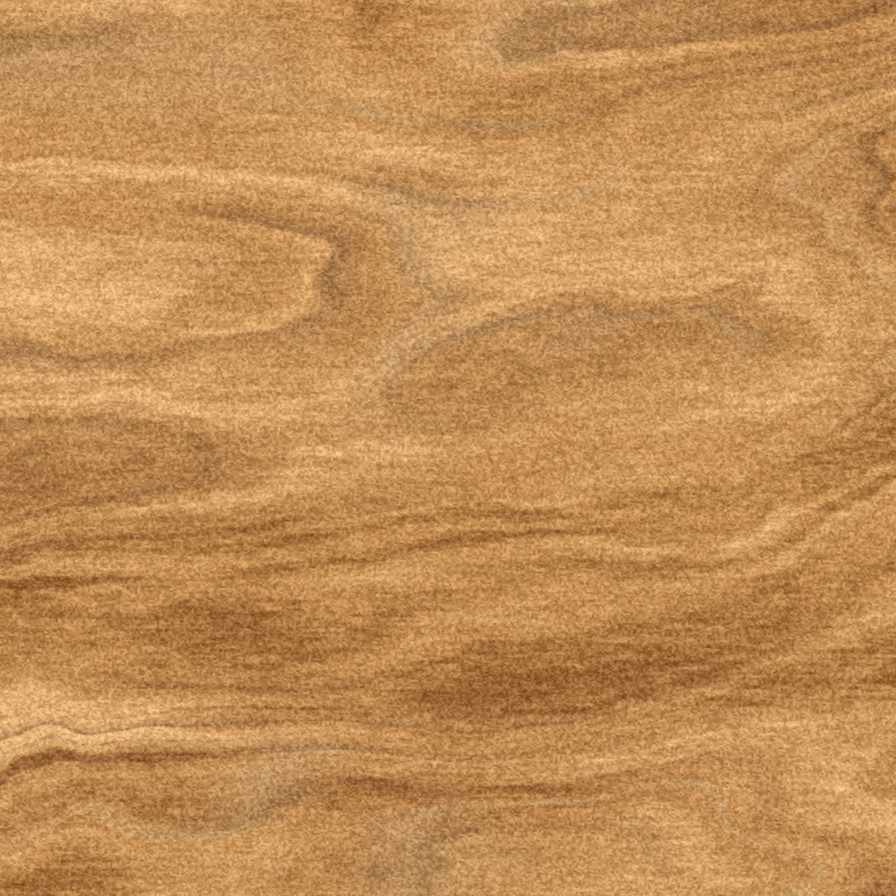
A three.js fragment shader for this texture:

```glsl
// Polished wood: growth rings are level sets of a folded height field,
// stretched along the grain, with soft-sided dark veins, pale greyish bands,
// fine horizontal fibres and a sandy speckle on top.
varying vec2 vUv;

const vec3 DARK_WOOD  = vec3(0.59, 0.375, 0.19);
const vec3 MID_WOOD   = vec3(0.78, 0.565, 0.335);
const vec3 LIGHT_WOOD = vec3(0.91, 0.71, 0.475);
const vec3 PALE_BAND  = vec3(0.79, 0.62, 0.42);
const vec3 VEIN_BROWN = vec3(0.53, 0.37, 0.22);

float hash(vec2 cell) {
  vec3 k = fract(vec3(cell.xyx) * 0.1031);
  k += dot(k, k.yzx + 33.33);
  return fract((k.x + k.y) * k.z);
}

// Smooth value noise, 0 to 1
float noise(vec2 p) {
  vec2 cell = floor(p);
  vec2 f = fract(p);
  vec2 w = f * f * f * (f * (f * 6.0 - 15.0) + 10.0);
  float low = mix(hash(cell), hash(cell + vec2(1.0, 0.0)), w.x);
  float high = mix(hash(cell + vec2(0.0, 1.0)), hash(cell + vec2(1.0, 1.0)), w.x);
  return mix(low, high, w.y);
}

// Noise centred on zero, with its own frequency and offset
float ripple(vec2 p, vec2 frequency, float seed) {
  return noise(p * frequency + seed) - 0.5;
}

// Turns the domain so that noise cells do not line up into a weave
vec2 rotate(vec2 p, float angle) {
  float c = cos(angle);
  float s = sin(angle);
  return vec2(c * p.x - s * p.y, s * p.x + c * p.y);
}

// Layered sines that kink the grain where the mask allows it
float kinks(vec2 p, float mask) {
  float wave = sin(p.x * 31.0 + p.y * 19.0)
             + 0.5 * sin(p.x * 57.0 - p.y * 33.0 + 1.7)
             + 0.3 * sin(p.x * 96.0 + p.y * 41.0 + 4.1);
  return 0.008 * mask * wave;
}

// Height field whose level sets are the growth rings
float growthField(vec2 p) {
  float field = 2.3 * p.y;
  field += 1.35 * ripple(p, vec2(1.5, 4.4), 13.0);
  field += 0.42 * ripple(p, vec2(3.4, 9.5), 47.0);
  field += 0.11 * ripple(p, vec2(8.0, 24.0), 71.0);
  field += 0.03 * ripple(p, vec2(24.0, 60.0), 29.0);
  return field;
}

// Dark line, crisp on one side and fading on the other
float vein(float phase, float falloff) {
  float f = fract(phase);
  return smoothstep(0.0, 0.12, f) * exp(-f * falloff) * smoothstep(1.0, 0.8, f);
}

// Soft band around a level
float band(float value, float level, float halfWidth) {
  return 1.0 - smoothstep(0.0, halfWidth, abs(value - level));
}

void main() {
  // Grain direction: rising gently to the right, with local kinks
  vec2 p = vUv;
  p.y -= 0.12 * p.x + 0.02 * sin(p.x * 5.0 + p.y * 4.0);
  p.y += kinks(vUv, smoothstep(0.5, 0.85, noise(vUv * vec2(2.6, 4.0) + 5.0)));

  float field = growthField(p);

  // Ring tones, varying slowly along their length
  float rings = 0.90 * ripple(vec2(p.x, field), vec2(1.6, 4.6), 91.0)
              + 0.44 * ripple(vec2(p.x, field), vec2(2.4, 12.0), 17.0)
              + 0.20 * ripple(vec2(p.x, field), vec2(4.0, 31.0), 53.0);
  float clouds = 0.62 * ripple(p, vec2(2.2, 5.0), 61.0)
               + 0.25 * ripple(p, vec2(7.0, 20.0), 37.0);

  // Fibres and speckle
  float fibres = 0.20 * ripple(vUv, vec2(14.0, 150.0), 3.0)
               + 0.26 * ripple(vUv, vec2(40.0, 310.0), 11.0);
  float speckle = 0.46 * ripple(rotate(vUv, 0.5), vec2(250.0, 290.0), 223.0)
                + 0.66 * ripple(rotate(vUv, 0.1), vec2(400.0, 470.0), 107.0);

  float tone = 0.55 + rings + clouds + fibres;
  vec3 color = mix(DARK_WOOD, MID_WOOD, smoothstep(-0.1, 0.55, tone));
  color = mix(color, LIGHT_WOOD, smoothstep(0.45, 1.1, tone));

  // Pale greyish bands beside the rings
  float paleLevel = noise(vec2(p.x * 1.3, field * 3.4) + 101.0);
  float paleMask = smoothstep(0.3, 0.65, noise(p * vec2(2.5, 5.0) + 83.0));
  color = mix(color, PALE_BAND, 0.7 * paleMask * band(paleLevel, 0.62, 0.16));

  // Dark veins, present only in patches
  float veinMask = smoothstep(0.42, 0.78, noise(p * vec2(2.8, 7.0) + 19.0));
  float veins = vein(field * 3.1 + 0.2, 6.0) + 0.5 * vein(field * 7.3, 4.0);
  color = mix(color, VEIN_BROWN, clamp(0.8 * veinMask * veins, 0.0, 0.7));

  color += speckle * vec3(0.25, 0.24, 0.22);
  gl_FragColor = vec4(clamp(color, 0.0, 1.0), 1.0);
}
```
